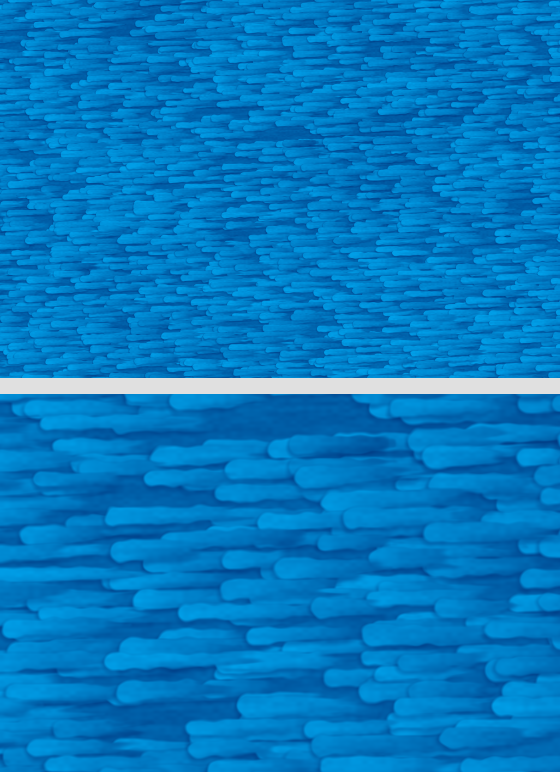
Top, the full canvas; bottom, a detail of the centre.
Give the GLSL for this texture, as a Shadertoy shader.

```glsl
const int LAYERS = 3;
const vec2 CELL = vec2(0.115, 0.0165);     // stroke spacing, in canvas heights
const float RADIUS = 0.0088;               // half thickness of a stroke
const float EDGE = 0.0017;                 // softness of the outline
const float SHADOW_REACH = 0.0045;
const float SHADOW_STRENGTH = 0.34;
const float KEEP = 0.72;                   // share of cells holding a stroke
const float SLOPE = 0.025;                 // mean rise towards the right
const float DEEP = 0.23;                   // green level of the darkest gaps
const float BASE = 0.38;
const float HEAD = 0.595;                  // green level of a fresh stroke
const float TAIL_DROP = 0.13;
const float TONE_RANGE = 0.085;
const float BLUE_LIFT = 0.285;             // blue stays this far above green

float hash(vec2 p) {
    vec3 q = fract(vec3(p.xyx) * 0.1031);
    q += dot(q, q.yzx + 33.33);
    return fract((q.x + q.y) * q.z);
}

float noise(vec2 p) {
    vec2 i = floor(p), f = fract(p);
    f = f * f * (3.0 - 2.0 * f);
    float low = mix(hash(i), hash(i + vec2(1, 0)), f.x);
    float high = mix(hash(i + vec2(0, 1)), hash(i + vec2(1, 1)), f.x);
    return mix(low, high, f.y);
}

// Paints one stroke over the tone: bright round head, dark ragged tail
float paintStroke(float tone, vec2 p, vec2 id, vec2 corner, float wobble, float fibre, float edge) {
    if (hash(id + 7.3) > KEEP) return tone;
    float len = CELL.x * mix(0.5, 1.15, hash(id + 19.1));
    float slope = SLOPE + 0.05 * (hash(id + 31.7) - 0.5);
    vec2 head = corner + CELL * vec2(0.4 * hash(id + 43.9), 0.5 + 0.7 * (hash(id + 57.2) - 0.5));
    vec2 q = p - head;
    q.y -= slope * q.x;

    float along = clamp(q.x / len, 0.0, 1.0);
    float radius = RADIUS * mix(0.75, 1.1, hash(id + 61.4)) * mix(1.0, 0.72, along);
    vec2 axis = vec2(along * len, 0.0);
    float dist = length(q - axis) - radius + wobble;
    float shadowDist = length(q - axis + vec2(0.0008, 0.0022)) - radius + wobble;
    float dry = 1.0 - smoothstep(0.72, 1.0, along + 0.35 * (fibre - 0.5));

    float shadow = 1.0 - smoothstep(-0.001, SHADOW_REACH, shadowDist);
    tone = mix(tone, DEEP, SHADOW_STRENGTH * shadow * dry);

    float across = q.y / radius;
    float fade = hash(id + 73.8);
    float paint = HEAD - TONE_RANGE * fade * fade;
    paint -= TAIL_DROP * pow(along, 1.2) * mix(0.6, 1.3, hash(id + 87.5));
    paint -= 0.06 * smoothstep(0.1, -1.1, across) * smoothstep(0.0, 0.35, along);
    float cover = dry * (1.0 - smoothstep(-edge, edge, dist));
    return mix(tone, paint, cover);
}

void mainImage(out vec4 fragColor, in vec2 fragCoord) {
    vec2 p = fragCoord / iResolution.y;
    float edge = max(EDGE, 0.7 / iResolution.y);

    // Bristle marks and paper grain
    vec2 brush = vec2(p.x, p.y - SLOPE * p.x);
    float fibre = noise(brush * vec2(28.0, 230.0));
    float grain = noise(p * vec2(190.0, 310.0) + 40.0);
    float wobble = 0.003 * (noise(p * vec2(85.0, 130.0) + 11.0) - 0.5);

    // Overlapping strokes, each row painted from left to right
    float tone = BASE;
    for (int layer = 0; layer < LAYERS; layer++) {
        float seed = float(layer) * 113.0;
        for (int j = 1; j >= -1; j--) {
            float row = floor(p.y / CELL.y + 0.37 * float(layer)) + float(j);
            float shift = hash(vec2(row, seed + 3.0));
            float column = floor(p.x / CELL.x + shift);
            for (int i = -1; i <= 1; i++) {
                vec2 cell = vec2(column + float(i), row);
                vec2 corner = (cell - vec2(shift, 0.37 * float(layer))) * CELL;
                tone = paintStroke(tone, p, cell + seed + 10.0, corner, wobble, fibre, edge);
            }
        }
    }

    // Broad drifts of light, then the fine surface
    tone += 0.05 * (noise(p * vec2(3.0, 9.0) + 5.0) - 0.5);
    tone += 0.055 * (fibre - 0.5) + 0.035 * (grain - 0.5);
    tone = clamp(tone, 0.18, 0.62);
    fragColor = vec4(0.0, tone, tone + BLUE_LIFT, 1.0);
}
```
